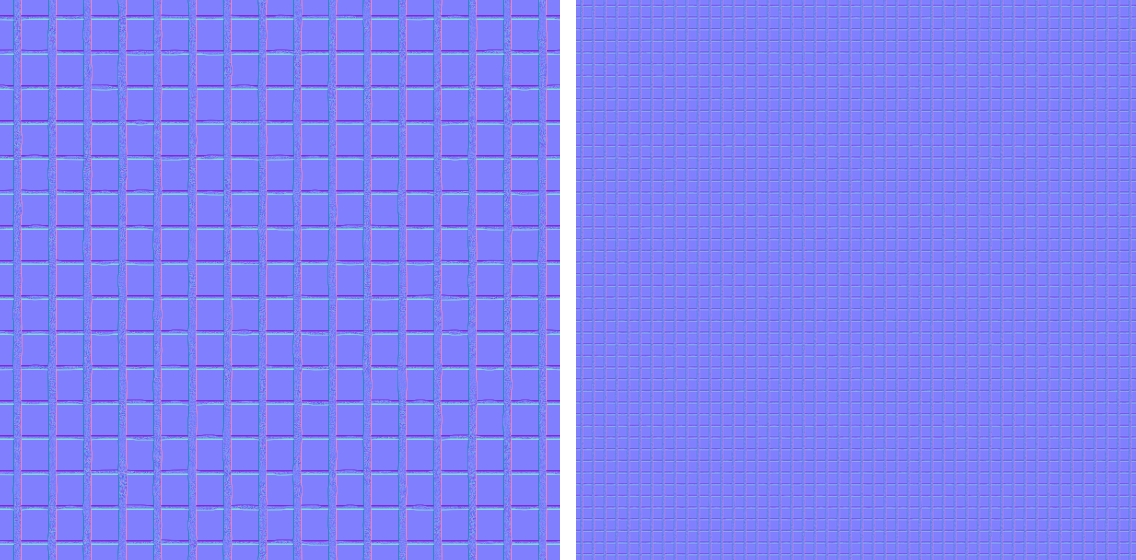
Left, the tile; right, the same tile 3 across and 3 down.
Reproduce this texture map procedurally as a three.js fragment shader.

```glsl
// Tangent-space normal map of a 16 by 16 tile grid with wide, grainy vertical joints and thin horizontal ones
varying vec2 vUv;

float hash(vec2 p) {
  return fract(sin(dot(p, vec2(127.1, 311.7))) * 43758.5);
}

// Value noise that wraps after a whole number of lattice steps
float noise(vec2 p, float period) {
  vec2 i = floor(p), f = fract(p);
  f = f * f * (3.0 - 2.0 * f);
  vec2 a = mod(i, period), b = mod(i + 1.0, period);
  return mix(mix(hash(a), hash(vec2(b.x, a.y)), f.x),
             mix(hash(vec2(a.x, b.y)), hash(b), f.x), f.y);
}

// Speckle value from -1 to 1, fine enough to read as sand
float grain(vec2 uv, float shift) {
  return 2.0 * noise(uv * 512.0 + shift, 512.0) - 1.0;
}

// Sparse inward dents along one edge, 0 to 1
float dent(vec2 p) {
  return smoothstep(0.65, 1.0, noise(p, 32.0));
}

// Thin bevel line around distance zero, fainter where the edge is dented
float bevel(float d, float wear) {
  return (1.0 - smoothstep(0.010, 0.027, abs(d))) * (1.0 - 0.5 * wear);
}

void main() {
  // Tile-centred cells
  vec2 grid = vUv * 16.0 + 0.5;
  vec2 id = mod(floor(grid), 16.0);
  vec2 f = fract(grid) - 0.5;
  vec2 along = grid * 2.0;

  // Wear of the four edges, each with its own noise row
  float wearR = dent(vec2(id.x * 2.0, along.y));
  float wearL = dent(vec2(id.x * 2.0 + 1.0, along.y));
  float wearT = dent(vec2(along.x, id.y * 2.0));
  float wearB = dent(vec2(along.x, id.y * 2.0 + 1.0));

  // Signed distances, positive beyond the tile
  float right = f.x - 0.391 + 0.03 * wearR;
  float left = -0.391 - f.x + 0.03 * wearL;
  float top = f.y - 0.453 + 0.03 * wearT;
  float bottom = -0.453 - f.y + 0.03 * wearB;
  float insideX = 1.0 - smoothstep(-0.015, 0.015, max(left, right));
  float insideY = 1.0 - smoothstep(-0.015, 0.015, max(top, bottom));

  // Fine sandy grout, rougher in patches
  float grout = 1.0 - insideX * insideY;
  float rough = mix(0.03, 0.17, noise(vUv * 40.0, 40.0));
  vec2 tilt = rough * vec2(grain(vUv, 0.0), grain(vUv, 137.0));
  vec3 sand = vec3(tilt + vec2(-0.012, 0.010), -0.005 - 0.5 * length(tilt));
  vec3 normal = vec3(0.5, 0.5, 1.0) + grout * sand;

  // Bevels: the vertical ones weaken across the thin joints
  float run = mix(0.6, 1.0, insideY);
  normal = mix(normal, vec3(0.15, 0.55, 0.77), bevel(right, wearR) * run);
  normal = mix(normal, vec3(0.92, 0.50, 0.76), bevel(left, wearL) * run);
  normal = mix(normal, vec3(0.50, 0.86, 0.84), bevel(top, wearT) * insideX);
  normal = mix(normal, vec3(0.50, 0.16, 0.86), bevel(bottom, wearB) * insideX);

  gl_FragColor = vec4(clamp(normal, 0.0, 1.0), 1.0);
}
```
